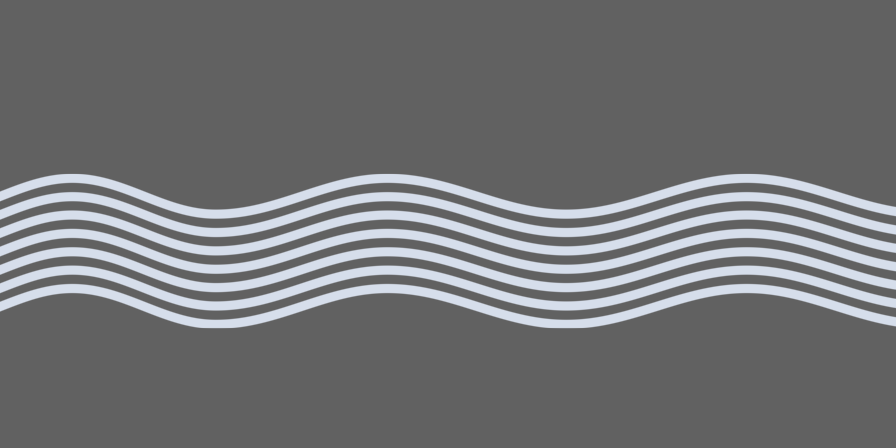
Reproduce this background procedurally as a WebGL 2 fragment shader.

```glsl
#version 300 es
precision highp float;
// Seven parallel pale ribbons waving across a plain grey field.

#define LINE_COUNT 7.0
#define SPACING 0.0410
#define HALF_WIDTH 0.0102
#define AMPLITUDE 0.0400
#define TOP_LINE 0.5620
#define BAND_LOW 0.2675
#define BAND_HIGH 0.6122
#define GREY vec3(0.38)
#define PALE vec3(0.84, 0.87, 0.92)

uniform vec2 u_resolution;
out vec4 fragColor;

const float PI = 3.14159265;

// Positions where the wave turns: crest, trough, crest, ...
const float TURNS[5] = float[5](0.1615, 0.4818, 0.8650, 1.2640, 1.6667);

// Phase in x and its slope in y; each half wave has its own length.
vec2 wavePhase(float x) {
    int i = 0;
    for (int k = 1; k < 4; k++) {
        if (x > TURNS[k]) i = k;
    }
    float slope = PI / (TURNS[i + 1] - TURNS[i]);
    return vec2(float(i) * PI + (x - TURNS[i]) * slope, slope);
}

// Distance to the nearest line of the stack, corrected for the slope.
float lineDistance(vec2 p) {
    vec2 phase = wavePhase(p.x);
    float depth = TOP_LINE + AMPLITUDE * cos(phase.x) - p.y;
    float index = clamp(floor(depth / SPACING + 0.5), 0.0, LINE_COUNT - 1.0);
    float steepness = AMPLITUDE * phase.y * sin(phase.x);
    return abs(depth - index * SPACING) / sqrt(1.0 + steepness * steepness);
}

void main() {
    // Units of canvas height
    vec2 p = gl_FragCoord.xy / u_resolution.y;
    float soft = 0.85 / u_resolution.y;

    float ribbon = 1.0 - smoothstep(-soft, soft, lineDistance(p) - HALF_WIDTH);

    // Flat trim at the top and bottom of the band
    float outside = max(BAND_LOW - p.y, p.y - BAND_HIGH);
    ribbon *= 1.0 - smoothstep(-soft, soft, outside);

    fragColor = vec4(mix(GREY, PALE, ribbon), 1.0);
}
```
